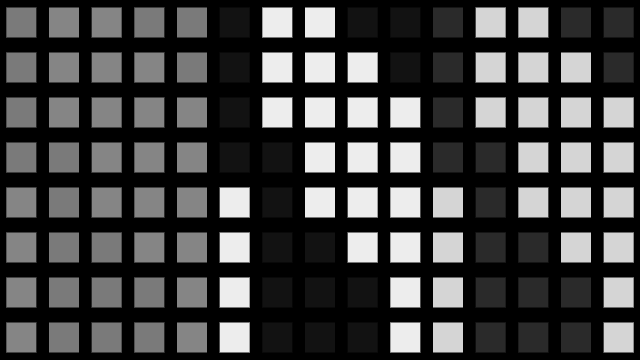
Write a WebGL 1 fragment shader that draws this pattern.

```glsl
precision highp float;

uniform vec2 u_resolution;

// Signed distance to an axis-aligned square
float squareDistance(vec2 p, float halfSide) {
  vec2 d = abs(p) - halfSide;
  return length(max(d, 0.0)) + min(max(d.x, d.y), 0.0);
}

// 1 inside a curved diagonal band that wraps every five columns
float bandMask(float column, float rowFromTop) {
  float rowFromBottom = 7.0 - rowFromTop;
  float start = 0.5 + 0.07 * rowFromTop * rowFromTop;
  float end = 5.8 - 0.07 * rowFromBottom * rowFromBottom;
  return step(mod(column - start, 5.0), end - start);
}

// Tonal contrast around mid grey for each five-column panel
float panelContrast(float panel) {
  if (panel < 0.5) return 0.021;
  if (panel < 1.5) return 0.428;
  return 0.335;
}

void main() {
  vec2 gridSize = vec2(15.0, 8.0);
  vec2 uv = gl_FragCoord.xy / u_resolution;
  vec2 cell = floor(uv * gridSize);

  // Position within the cell, in units of canvas height
  vec2 aspect = vec2(u_resolution.x / u_resolution.y, 1.0);
  vec2 local = (fract(uv * gridSize) - 0.5) / gridSize * aspect;

  // Square tone from its panel and the band
  float lit = bandMask(cell.x, 7.0 - cell.y);
  float tone = 0.5 + (2.0 * lit - 1.0) * panelContrast(floor(cell.x / 5.0));

  // Smoothed square over black
  float pixel = 1.0 / u_resolution.y;
  float coverage = clamp(0.5 - squareDistance(local, 1.0 / 24.0) / pixel, 0.0, 1.0);
  gl_FragColor = vec4(vec3(tone * coverage), 1.0);
}
```
